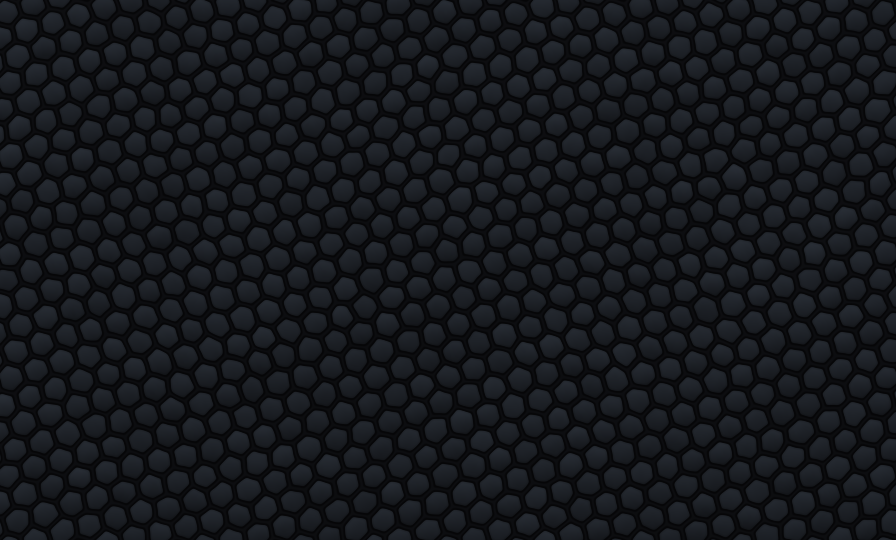
Reproduce this pattern procedurally as a Shadertoy shader.

```glsl
// Tilted honeycomb of dark, rounded, slightly uneven hexagonal plates over black grooves.

const float SPACING = 0.0504;            // plate pitch, in canvas heights
const float TILT = 0.275;                // lattice angle, in radians
const vec2 ANCHOR = vec2(0.606, 0.507);  // centre of plate (0, 0)

const vec3 OUTLINE = vec3(0.024, 0.025, 0.031);
const vec3 GROOVE = vec3(0.049, 0.052, 0.063);
const vec3 PLATE_LOW = vec3(0.082, 0.092, 0.109);
const vec3 PLATE_HIGH = vec3(0.156, 0.176, 0.206);

vec2 hash2(vec2 p) {
    vec3 q = fract(p.xyx * vec3(0.1031, 0.1030, 0.0973));
    q += dot(q, q.yzx + 33.33);
    return fract((q.xx + q.yz) * q.zy);
}

float layeredSines(vec2 p) {
    float sum = 0.0, amplitude = 0.5;
    for (int i = 0; i < 4; i++) {
        sum += amplitude * sin(p.x + 1.7 * sin(p.y)) * cos(p.y - 0.6 * p.x);
        p = mat2(1.5, 1.1, -1.1, 1.5) * p + 2.3;
        amplitude *= 0.55;
    }
    return sum;
}

// Columns are the two lattice steps, 60 degrees apart.
mat2 hexBasis(float angle) {
    float second = angle + radians(60.0);
    return mat2(cos(angle), sin(angle), cos(second), sin(second));
}

// Most plates shift a little; a few shift noticeably.
vec2 plateCentre(mat2 basis, vec2 id) {
    float wander = mix(0.10, 0.27, step(0.88, hash2(id + 71.0).x));
    return basis * id + (hash2(id) - 0.5) * wander;
}

vec2 nearestPlate(mat2 basis, vec2 p) {
    vec2 base = round(inverse(basis) * p);
    vec2 best = base;
    float bestDistance = 1e5;
    for (int y = -1; y <= 1; y++)
    for (int x = -1; x <= 1; x++) {
        vec2 id = base + vec2(x, y);
        vec2 offset = p - plateCentre(basis, id);
        float d = dot(offset, offset);
        if (d < bestDistance) { bestDistance = d; best = id; }
    }
    return best;
}

// Smooth minimum of the distances to the cell walls; it rounds the corners.
float wallDistance(mat2 basis, vec2 p, vec2 id, float sharpness) {
    vec2 centre = plateCentre(basis, id);
    float sum = 0.0;
    for (int y = -1; y <= 1; y++)
    for (int x = -1; x <= 1; x++) {
        if (x == 0 && y == 0) continue;
        vec2 other = plateCentre(basis, id + vec2(x, y));
        float d = dot(0.5 * (centre + other) - p, normalize(other - centre));
        sum += exp(-sharpness * d);
    }
    return -log(sum) / sharpness;
}

// Plate face: brighter toward the top, with its own tone and faint smudges.
vec3 plateColour(vec2 local, vec2 id, float smudge) {
    vec2 rnd = hash2(id + 19.0);
    float slope = mix(0.8, 1.25, rnd.x);
    float light = 0.5 + local.y * slope - local.x * 0.12;
    light += (rnd.y - 0.5) * 0.16 + smudge * 0.12;
    return mix(PLATE_LOW, PLATE_HIGH, clamp(light, 0.0, 1.1));
}

void mainImage(out vec4 fragColor, in vec2 fragCoord) {
    vec2 uv = fragCoord / iResolution.y;
    float pixel = 1.0 / (iResolution.y * SPACING);
    mat2 basis = hexBasis(TILT);

    // Gentle waves bend the rows and roughen the rims.
    vec2 p = (uv - ANCHOR) / SPACING;
    p += 0.16 * sin(p.yx * vec2(0.43, 0.37) + vec2(0.6, 2.1));
    p += 0.012 * sin(p.yx * 9.0 + 2.0 * sin(p * 2.3));

    vec2 id = nearestPlate(basis, p);
    vec2 local = p - plateCentre(basis, id);
    float margin = 0.105 + 0.022 * (hash2(id + 43.0).x - 0.5);
    float inset = wallDistance(basis, p, id, 30.0) - margin;

    // Groove with a dark contour hugging each plate.
    float soft = max(0.6 * pixel, 0.018);
    vec3 colour = mix(GROOVE, OUTLINE, smoothstep(-0.10, -0.035, inset));

    float smudge = layeredSines(p * 1.6);
    vec3 face = plateColour(local, id, smudge);
    face *= mix(0.86, 1.0, smoothstep(0.0, 0.09, inset));
    colour = mix(colour, face, smoothstep(-soft, soft, inset));

    // Broad uneven light across the sheet.
    colour *= 1.0 + 0.05 * layeredSines(uv * 4.0 + 1.0) + 0.04 * (uv.y - 0.5);
    fragColor = vec4(colour, 1.0);
}
```
